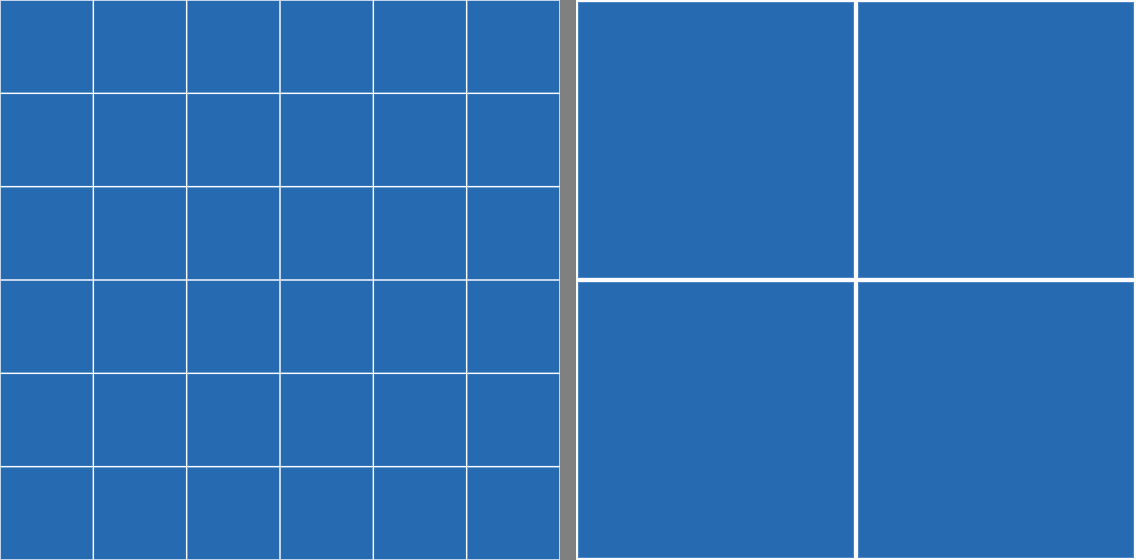
Left, the full canvas; right, a detail of the centre.
A Shadertoy shader for this pattern:

```glsl
// Blue square tiles in a six by six grid, parted by thin white lines.

// Distance to the nearest grid line, in cells
float gridDistance(vec2 p) {
    vec2 d = 0.5 - abs(fract(p) - 0.5);
    return min(d.x, d.y);
}

void mainImage(out vec4 fragColor, in vec2 fragCoord) {
    vec2 cell = 6.0 * fragCoord / iResolution.xy;
    float pixel = 6.0 / min(iResolution.x, iResolution.y);

    // Line coverage, smoothed over one pixel
    float line = clamp((1.0 / 128.0 - gridDistance(cell)) / pixel + 0.5, 0.0, 1.0);

    vec3 tileBlue = vec3(0.15, 0.42, 0.70);
    vec3 lineWhite = vec3(0.99, 0.99, 1.0);
    fragColor = vec4(mix(tileBlue, lineWhite, line), 1.0);
}
```
